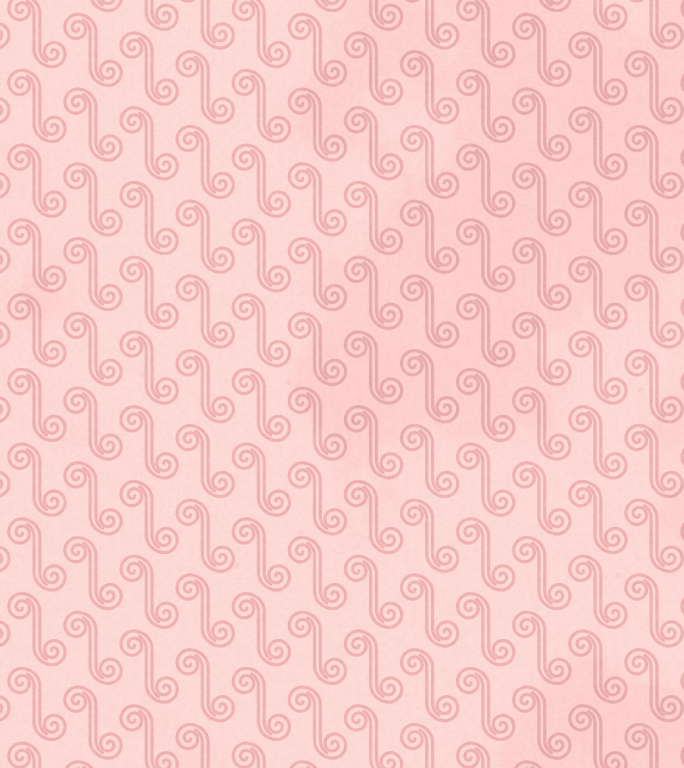
Reproduce this pattern procedurally as a Shadertoy shader.

```glsl
// Lengths are in row pitches unless noted
const float ROWS = 10.274;
const float COLUMN_PITCH = 0.7505;
const float COLUMN_DROP = 0.25;
const vec2 ORIGIN = vec2(3.496, 5.857);

const vec2 SPIRAL_CENTER = vec2(-0.214, 0.290);
const float SPIRAL_RADIUS = 0.186;
const float SPIRAL_PITCH = 0.098;
const float SPIRAL_TURNS = 1.68;
const vec2 BEND_CENTER = vec2(-0.214, 0.238);
const vec2 OUTER_BEND = vec2(0.253, 0.238);
const vec2 INNER_BEND = vec2(0.175, 0.187);
const float INNER_END = 1.05;   // radians
const float STEM_OFFSET = 0.039;
const float HALF_STROKE = 0.0215;

const vec3 PAPER = vec3(0.990, 0.848, 0.838);
const vec3 BLUSH = vec3(0.992, 0.808, 0.805);
const vec3 INK = vec3(0.925, 0.680, 0.680);
const float GRAIN = 0.022;
const float GRAIN_SCALE = 300.0;  // grains per canvas height
const float SPOT_SCALE = 9.0;     // spot cells per canvas height
const float FAR = 10.0;
const float TAU = 6.2831853;

float hash(vec2 p) {
    return fract(sin(dot(p, vec2(127.1, 311.7))) * 43758.5453);
}

float noise(vec2 p) {
    vec2 i = floor(p), f = fract(p);
    f = f * f * (3.0 - 2.0 * f);
    return mix(mix(hash(i), hash(i + vec2(1, 0)), f.x),
               mix(hash(i + vec2(0, 1)), hash(i + vec2(1, 1)), f.x), f.y);
}

float fbm(vec2 p) {
    float sum = 0.0, weight = 0.5;
    for (int i = 0; i < 5; i++) {
        sum += weight * noise(p);
        p = mat2(1.6, 1.2, -1.2, 1.6) * p + 7.3;
        weight *= 0.5;
    }
    return sum;
}

// Winds inward, counterclockwise from the top
float spiral(vec2 p) {
    float r = length(p);
    float turn = fract(atan(-p.x, p.y) / TAU);
    float endAngle = SPIRAL_TURNS * TAU;
    float endRadius = SPIRAL_RADIUS - SPIRAL_PITCH * SPIRAL_TURNS;
    float d = length(p - endRadius * vec2(-sin(endAngle), cos(endAngle)));
    for (int n = 0; n < 2; n++) {
        float t = turn + float(n);
        if (t < SPIRAL_TURNS) d = min(d, abs(r - SPIRAL_RADIUS + SPIRAL_PITCH * t));
    }
    return d;
}

// Quarter ellipse from the right side up to endAngle, with a round cap
float bend(vec2 p, vec2 axes, float endAngle) {
    vec2 e = p / axes;
    float d = length(p - axes * vec2(cos(endAngle), sin(endAngle)));
    if (min(p.x, p.y) > 0.0 && atan(e.y, e.x) < endAngle) {
        float k = length(e);
        d = min(d, abs(k * (k - 1.0) / length(e / axes)));
    }
    return d;
}

float scrollHalf(vec2 p) {
    vec2 q = p - BEND_CENTER;
    float d = spiral(p - SPIRAL_CENTER);
    d = min(d, bend(q, OUTER_BEND, TAU / 4.0));
    return min(d, bend(q, INNER_BEND, INNER_END));
}

float scroll(vec2 p) {
    float stem = length(vec2(abs(p.x) - STEM_OFFSET, max(abs(p.y) - BEND_CENTER.y, 0.0)));
    return min(stem, min(scrollHalf(p), scrollHalf(-p))) - HALF_STROKE;
}

// Neighbouring columns interlock, so three are tested
float scrollLattice(vec2 p) {
    float nearest = floor(p.x / COLUMN_PITCH + 0.5), d = FAR;
    for (int i = -1; i <= 1; i++) {
        float column = nearest + float(i);
        vec2 q = p - vec2(COLUMN_PITCH, -COLUMN_DROP) * column;
        q.y -= floor(q.y + 0.5);
        d = min(d, scroll(q));
    }
    return d;
}

// Sparse faint stains
float spots(vec2 p) {
    vec2 cell = floor(p);
    vec2 center = 0.2 + 0.6 * vec2(hash(cell), hash(cell + 17.0));
    float radius = mix(0.02, 0.055, hash(cell + 31.0));
    float present = step(0.72, hash(cell + 53.0));
    return present * (1.0 - smoothstep(radius * 0.7, radius, length(fract(p) - center)));
}

void mainImage(out vec4 fragColor, in vec2 fragCoord) {
    vec2 uv = fragCoord / iResolution.y;
    float pixel = ROWS / iResolution.y;

    // Mottled paper
    float cloud = fbm(uv * 4.0 + 3.0) + 0.10 * (uv.x - 0.45);
    float wash = 0.6 * smoothstep(0.35, 0.65, cloud) + 0.4 * smoothstep(0.50, 0.53, cloud);
    vec3 color = mix(PAPER, BLUSH, wash);
    color *= 1.0 - vec3(0.01, 0.035, 0.035) * spots(uv * SPOT_SCALE);

    // Printed scrolls with slightly worn ink
    float d = scrollLattice(uv * ROWS - ORIGIN);
    float coverage = 1.0 - smoothstep(-0.75 * pixel, 0.75 * pixel, d);
    float wear = 0.86 + 0.14 * noise(uv * GRAIN_SCALE * 0.6);
    vec3 ink = INK * (1.01 - 0.035 * wash);
    color = mix(color, ink, coverage * wear);

    color += GRAIN * (noise(uv * GRAIN_SCALE) - 0.5);
    fragColor = vec4(clamp(color, 0.0, 1.0), 1.0);
}
```
